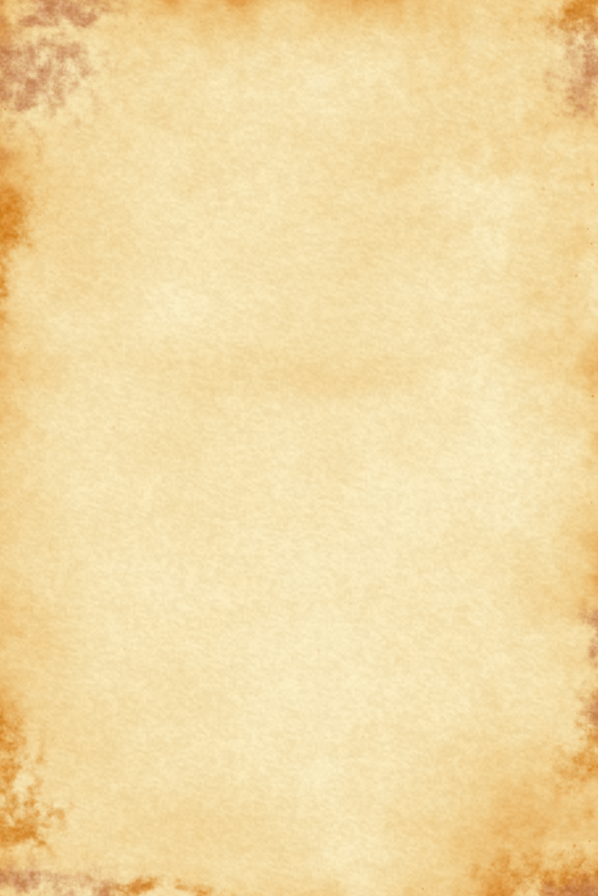
Reproduce this texture procedurally as a Shadertoy shader.

```glsl
#define BLOTCH_SCALE 6.0
#define BLOTCH_AMOUNT 0.80
#define MOTTLE_SCALE 22.0
#define GRIT_SCALE 85.0
#define GRAIN_SCALE 340.0
#define GRAIN_AMOUNT 0.036
#define EDGE_WIDTH 0.030
#define EDGE_AMOUNT 0.42
#define SPECK_CELLS 60.0

const vec3 CREAM = vec3(0.972, 0.912, 0.738);
const vec3 STRAW = vec3(0.955, 0.862, 0.645);
const vec3 HONEY = vec3(0.942, 0.812, 0.555);
const vec3 AMBER = vec3(0.920, 0.735, 0.440);
const vec3 OCHRE = vec3(0.880, 0.620, 0.290);
const vec3 RUST  = vec3(0.840, 0.530, 0.160);
const vec3 MAUVE = vec3(0.770, 0.510, 0.340);

// Stains: centre.xy and radius.zw, as fractions of the canvas
const vec4 RUST_STAINS[8] = vec4[8](
    vec4(0.00, 0.750, 0.065, 0.055), vec4(0.00, 0.685, 0.030, 0.040),
    vec4(0.00, 0.130, 0.070, 0.075), vec4(0.03, 0.080, 0.080, 0.030),
    vec4(1.00, 0.985, 0.090, 0.045), vec4(1.00, 0.170, 0.055, 0.060),
    vec4(0.94, 0.020, 0.120, 0.040), vec4(0.25, 0.000, 0.110, 0.015));
const vec4 MAUVE_STAINS[8] = vec4[8](
    vec4(0.03, 0.915, 0.130, 0.060), vec4(0.00, 0.875, 0.070, 0.050),
    vec4(0.10, 0.990, 0.140, 0.022), vec4(0.06, 0.005, 0.170, 0.030),
    vec4(1.00, 0.930, 0.080, 0.060), vec4(1.00, 0.285, 0.025, 0.045),
    vec4(1.00, 0.200, 0.045, 0.035), vec4(0.98, 0.005, 0.130, 0.024));
// Broad, soft discolouration inside the sheet
const vec4 TAN_CLOUDS[8] = vec4[8](
    vec4(0.68, 0.970, 0.270, 0.045), vec4(0.76, 0.830, 0.170, 0.050),
    vec4(0.94, 0.820, 0.100, 0.150), vec4(0.55, 0.590, 0.400, 0.025),
    vec4(0.10, 0.850, 0.140, 0.120), vec4(0.36, 0.060, 0.120, 0.070),
    vec4(0.85, 0.110, 0.170, 0.060), vec4(0.07, 0.110, 0.150, 0.120));

vec2 hash22(vec2 p) {
    vec3 q = fract(vec3(p.xyx) * vec3(0.1031, 0.1030, 0.0973));
    q += dot(q, q.yzx + 33.33);
    return fract((q.xx + q.yz) * q.zy);
}

float valueNoise(vec2 p) {
    vec2 cell = floor(p), f = fract(p);
    f = f * f * (3.0 - 2.0 * f);
    float low = mix(hash22(cell).x, hash22(cell + vec2(1, 0)).x, f.x);
    float high = mix(hash22(cell + vec2(0, 1)).x, hash22(cell + vec2(1, 1)).x, f.x);
    return mix(low, high, f.y);
}

// Fractal noise centred on zero
float fbm(vec2 p) {
    float sum = 0.0, weight = 0.5;
    for (int i = 0; i < 5; i++) {
        sum += weight * (valueNoise(p) - 0.5);
        p = mat2(1.6, 1.2, -1.2, 1.6) * p + 17.3;
        weight *= 0.55;
    }
    return sum;
}

float stainField(vec2 uv, vec4 stains[8]) {
    float field = 0.0;
    for (int i = 0; i < 8; i++) {
        vec2 d = (uv - stains[i].xy) / stains[i].zw;
        field = max(field, exp(-dot(d, d)));
    }
    return field;
}

// Grit breaks a stain into crumbs, and only where the stain reaches
float stainCover(float field, float crumble) {
    return smoothstep(0.15, 1.25, field + 2.2 * crumble * sqrt(field));
}

vec3 paperRamp(float age) {
    float t = clamp(age, 0.0, 1.0) * 4.0;
    vec3 col = mix(CREAM, STRAW, clamp(t, 0.0, 1.0));
    col = mix(col, HONEY, clamp(t - 1.0, 0.0, 1.0));
    col = mix(col, AMBER, clamp(t - 2.0, 0.0, 1.0));
    return mix(col, OCHRE, clamp(t - 3.0, 0.0, 1.0));
}

float specks(vec2 p, float density) {
    vec2 cell = floor(p * SPECK_CELLS);
    vec2 rnd = hash22(cell + 71.0);
    vec2 centre = 0.3 + 0.4 * hash22(cell + 19.0);
    float radius = mix(0.04, 0.16, rnd.y * rnd.y);
    float blur = SPECK_CELLS / iResolution.y;
    float d = length(fract(p * SPECK_CELLS) - centre) - radius;
    return step(rnd.x, density) * (1.0 - smoothstep(-blur, blur, d));
}

void mainImage(out vec4 fragColor, in vec2 fragCoord) {
    vec2 uv = fragCoord / iResolution.xy;
    vec2 p = fragCoord / iResolution.y;
    float aspect = iResolution.x / iResolution.y;

    // Noise layers: clouds, horizontal streaks, mottling and fine grit
    float blotch = fbm(p * BLOTCH_SCALE + 3.7);
    float streak = fbm(p * vec2(5.0, 14.0) + 41.0);
    float mottle = fbm(p * MOTTLE_SCALE + 23.0);
    float grit = fbm(p * GRIT_SCALE + 11.0);
    vec2 warped = uv + 0.06 * vec2(blotch, streak) + 0.04 * mottle;

    // Ageing grows from the pale middle to the rim
    float rim = length((uv - vec2(0.43, 0.44)) * vec2(1.7, 1.6));
    float outer = smoothstep(0.3, 1.1, rim);
    float age = 0.09 + 0.28 * smoothstep(0.35, 1.15, rim);
    vec2 side = min(p, vec2(aspect, 1.0) - p);
    float border = exp(-side.x / EDGE_WIDTH) + 0.7 * exp(-side.y / EDGE_WIDTH);
    age += EDGE_AMOUNT * border * (0.75 + 1.5 * blotch + 1.0 * mottle);
    age += 0.17 * stainField(warped, TAN_CLOUDS);
    age += BLOTCH_AMOUNT * blotch * mix(0.4, 0.9, outer) + 0.20 * streak;
    age += mottle * mix(0.12, 0.40, outer) + grit * mix(0.06, 0.28, outer);
    vec3 col = paperRamp(age);

    // Rust and mauve stains
    float crumble = 0.7 * grit + 0.7 * mottle;
    float rust = stainCover(stainField(warped, RUST_STAINS), crumble);
    float mauve = stainCover(stainField(warped, MAUVE_STAINS), crumble);
    col = mix(col, RUST, 0.85 * rust);
    col = mix(col, MAUVE, 0.80 * mauve);

    // Tiny droplets, mostly near the rim
    float droplet = specks(p, 0.01 + 0.10 * border);
    col = mix(col, RUST, 0.5 * droplet * min(0.25 + border, 1.0));

    // Paper grain and short fibres
    float grain = valueNoise(p * GRAIN_SCALE) - 0.5;
    grain += valueNoise(mat2(0.9, 0.3, -0.3, 0.9) * p * vec2(0.45, 0.9) * GRAIN_SCALE) - 0.5;
    col += GRAIN_AMOUNT * grain * (1.0 + 1.5 * max(rust, mauve)) * vec3(0.7, 1.0, 1.3);
    fragColor = vec4(clamp(col, 0.0, 1.0), 1.0);
}
```
